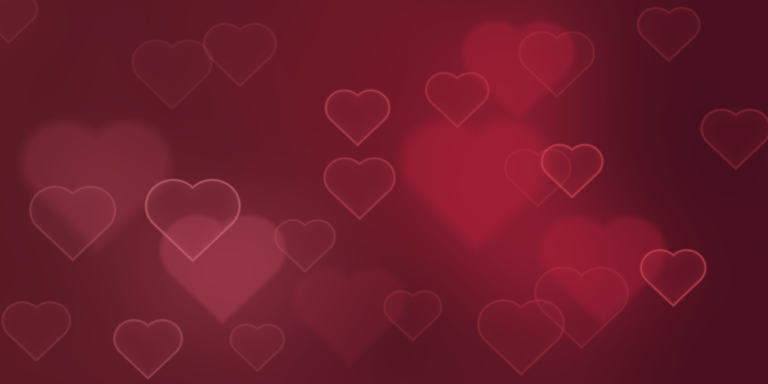
Write a Shadertoy shader that draws this background.

```glsl
const vec3 LEFT_WINE = vec3(0.360, 0.100, 0.143);
const vec3 MID_WINE = vec3(0.378, 0.092, 0.148);
const vec3 RIGHT_WINE = vec3(0.290, 0.062, 0.122);
const vec3 CRIMSON = vec3(0.67, 0.12, 0.22);
const vec3 ROSE = vec3(0.64, 0.24, 0.32);
const vec3 LILAC = vec3(0.70, 0.31, 0.43);
const vec3 RIM_RED = vec3(0.82, 0.27, 0.33);
const vec3 RIM_PINK = vec3(0.82, 0.43, 0.49);

const int SOFT_COUNT = 6;
const float SOFT_BLUR = 0.016;
const ivec2 GRID = ivec2(7, 3);
const vec2 CELL = vec2(2.0, 1.0) / vec2(7.0, 3.0);
const float RIM_WIDTH = 0.0030;

vec3 hash3(float n) {
    return fract(sin(vec3(n, n + 17.3, n + 41.7) * 12.9898) * 43758.5453);
}

// Signed distance to an upright heart of the given width, centred at the origin
float heartDistance(vec2 p, float width) {
    float scale = width / 1.28;
    p /= scale;
    p = vec2(abs(p.x) / 1.06, p.y + 0.55);
    if (p.x + p.y > 1.0) return scale * (length(p - vec2(0.25, 0.75)) - 0.35355);
    vec2 toNotch = p - vec2(0.0, 1.0);
    vec2 toSide = p - 0.5 * max(p.x + p.y, 0.0);
    float d = sqrt(min(dot(toNotch, toNotch), dot(toSide, toSide)));
    return scale * d * sign(p.x - p.y);
}

float glow(vec2 p, vec2 centre, vec2 radius) {
    vec2 q = (p - centre) / radius;
    return exp(-dot(q, q));
}

float crimsonGlow(vec2 p) {
    float core = glow(p, vec2(1.27, 0.53), vec2(0.23, 0.25));
    float lower = glow(p, vec2(1.50, 0.30), vec2(0.24, 0.18));
    float upper = glow(p, vec2(1.34, 0.84), vec2(0.19, 0.16));
    return min(core + 0.75 * lower + 0.6 * upper, 1.0);
}

float roseGlow(vec2 p) {
    float core = glow(p, vec2(0.60, 0.30), vec2(0.29, 0.23));
    float upper = glow(p, vec2(0.24, 0.50), vec2(0.15, 0.15));
    return min(core + 0.45 * upper, 1.0);
}

// Broad, uneven clouds from layered sines
float clouds(vec2 p) {
    float sum = 0.0, gain = 0.5;
    for (int i = 0; i < 4; i++) {
        p = mat2(0.8, 0.6, -0.6, 0.8) * p * 1.7 + 1.3;
        sum += gain * sin(p.x + 1.2 * sin(p.y)) * cos(p.y);
        gain *= 0.6;
    }
    return sum;
}

vec3 backdrop(vec2 p) {
    vec3 col = mix(LEFT_WINE, MID_WINE, smoothstep(0.1, 0.95, p.x));
    col = mix(col, RIGHT_WINE, smoothstep(1.35, 1.85, p.x));
    col.r += 0.05 * glow(p, vec2(1.02, 0.78), vec2(0.35, 0.35));
    col *= 1.0 - 0.12 * glow(p, vec2(1.08, 0.10), vec2(0.26, 0.25));
    col *= 1.0 + 0.06 * clouds(p * 2.0);
    col = mix(col, ROSE, 0.47 * roseGlow(p));
    return mix(col, CRIMSON, 0.56 * crimsonGlow(p));
}

// Large out-of-focus hearts along a wave, the last one lifted above it
vec3 softHearts(vec3 col, vec2 p) {
    for (int i = 0; i < SOFT_COUNT; i++) {
        float n = float(i);
        float wave = sin(2.1 * n + 1.2);
        vec2 lift = i == SOFT_COUNT - 1 ? vec2(-0.55, 0.64) : vec2(0.0);
        vec2 centre = vec2(0.25 + 0.33 * n, 0.33 + 0.2 * wave) + lift;
        float d = heartDistance(p - centre, mix(0.28, 0.39, 0.5 + 0.5 * wave));
        float blur = SOFT_BLUR * mix(0.5, 1.6, hash3(n + 3.0).y);
        float light = max(crimsonGlow(centre), roseGlow(centre));
        vec3 tint = mix(ROSE * 1.05, CRIMSON * 1.04, smoothstep(0.7, 1.1, centre.x));
        float cover = 1.0 - smoothstep(-blur, blur, d);
        col = mix(col, tint, cover * (0.06 + 0.42 * light));
    }
    return col;
}

// Small translucent hearts with fine bright rims, scattered on a jittered grid
vec3 rimmedHearts(vec3 col, vec2 p, float pixel) {
    float rimWidth = max(RIM_WIDTH, 0.75 * pixel);
    for (int y = 0; y < GRID.y; y++)
    for (int x = 0; x < GRID.x; x++) {
        float id = float(x + y * GRID.x);
        vec3 place = hash3(id + 7.0);
        vec3 look = hash3(id + 63.0);
        vec2 centre = (vec2(x, y) + 0.5 + 0.85 * (place.xy - 0.5)) * CELL;
        float d = heartDistance(p - centre, mix(0.14, 0.25, place.z));

        float corner = smoothstep(0.9, 0.3, centre.x) * smoothstep(0.45, 0.75, centre.y);
        float strength = mix(0.18, 0.68, look.x * look.x) * (1.0 - 0.6 * corner);
        float inside = 1.0 - smoothstep(-pixel, pixel, d);
        float rim = exp(-d * d / (rimWidth * rimWidth));
        float innerGlow = inside * exp(min(d, 0.0) / 0.018);

        float pale = step(0.85, look.y);
        vec3 rimTint = mix(RIM_RED, RIM_PINK, max(pale, smoothstep(1.2, 0.5, centre.x)));
        vec3 fillTint = mix(mix(ROSE, CRIMSON, smoothstep(0.6, 1.3, centre.x)), LILAC, pale);
        col = mix(col, fillTint, inside * (0.04 + 0.18 * strength + 0.26 * pale));
        col = mix(col, rimTint, 0.22 * strength * innerGlow);
        col = mix(col, rimTint, strength * rim);
    }
    return col;
}

void mainImage(out vec4 fragColor, in vec2 fragCoord) {
    vec2 p = fragCoord / iResolution.y;
    vec3 col = softHearts(backdrop(p), p);
    col = rimmedHearts(col, p, 1.0 / iResolution.y);
    fragColor = vec4(col, 1.0);
}
```
